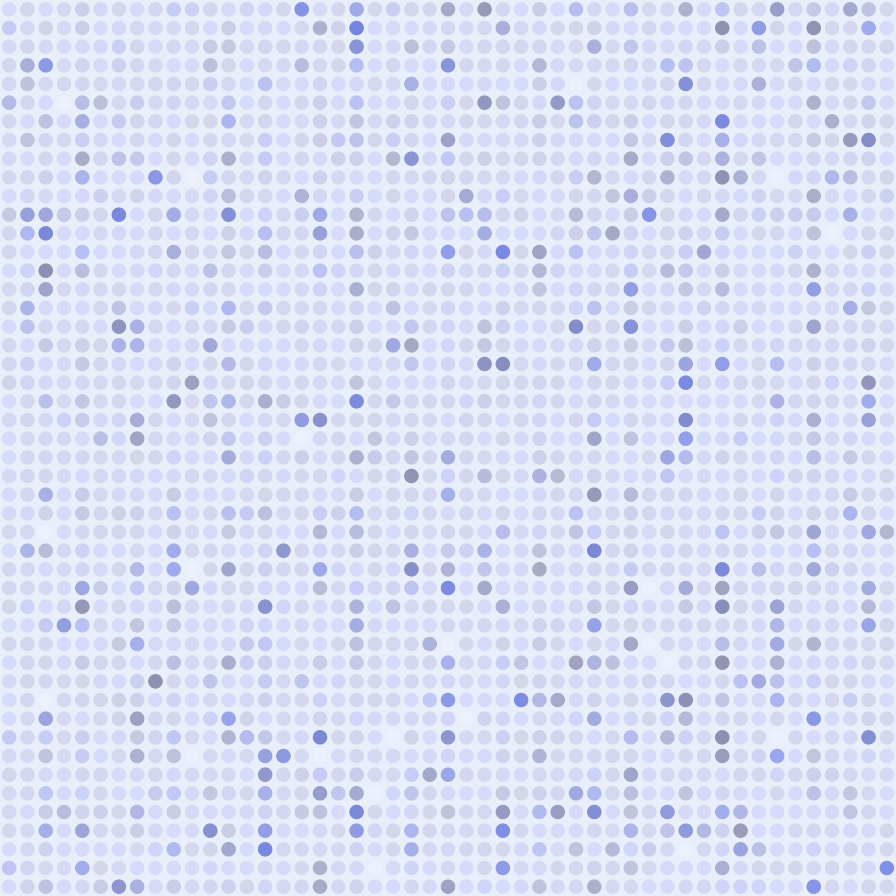
A Shadertoy shader for this pattern:

```glsl
// A pale field of round dots on a regular grid, each dot tinted by a cell hash.
// Most dots stay pale lavender; a five-column rhythm sets how often a dot
// deepens to periwinkle or slate. A rare dot fades to near white.

#define GRID        vec2(49.0, 48.0)
#define RADIUS      0.0081
#define MAX_DEPTH   0.92
#define WHITE_SHARE 0.010
#define BACKGROUND  vec3(0.910, 0.932, 0.980)
#define PALE_GREY   vec3(0.832, 0.842, 0.927)
#define PALE_BLUE   vec3(0.845, 0.860, 0.985)
#define DEEP_GREY   vec3(0.530, 0.540, 0.660)
#define DEEP_BLUE   vec3(0.420, 0.490, 0.880)
#define NEAR_WHITE  vec3(0.930, 0.940, 0.992)

// Three independent random values per cell
vec3 hash3(vec2 cell) {
    vec3 p = fract(cell.xyx * vec3(0.1031, 0.1030, 0.0973));
    p += dot(p, p.yxz + 33.33);
    return fract((p.xxy + p.yzz) * p.zyx);
}

// Higher values make deep dots rarer in that column
float columnRarity(float column) {
    const float rarity[5] = float[5](30.0, 9.0, 5.0, 30.0, 3.2);
    return rarity[int(mod(column, 5.0))];
}

vec3 dotColor(vec2 cell) {
    vec3 rnd = hash3(cell + 7.0);
    float blueness = smoothstep(0.0, 1.0, rnd.y);
    float depth = MAX_DEPTH * pow(rnd.x, columnRarity(cell.x));
    vec3 pale = mix(PALE_GREY, PALE_BLUE, blueness);
    vec3 deep = mix(DEEP_GREY, DEEP_BLUE, blueness);
    vec3 tint = mix(pale, deep, depth);
    return mix(tint, NEAR_WHITE, step(rnd.z, WHITE_SHARE));
}

void mainImage(out vec4 fragColor, in vec2 fragCoord) {
    vec2 gridPos = fragCoord / iResolution.y * GRID;
    vec2 cell = floor(gridPos);

    // Distance to the cell centre, in canvas units
    float dist = length((fract(gridPos) - 0.5) / GRID) - RADIUS;
    float halfPixel = 0.6 / iResolution.y;
    float coverage = 1.0 - smoothstep(-halfPixel, halfPixel, dist);

    fragColor = vec4(mix(BACKGROUND, dotColor(cell), coverage), 1.0);
}
```
